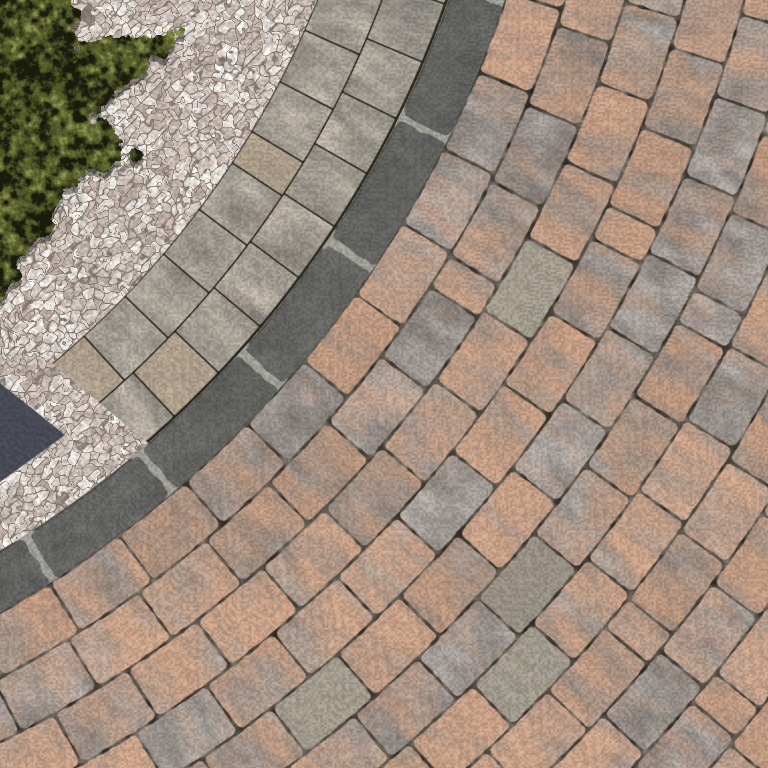
This texture is drawn by a three.js fragment shader. Its source:

```glsl
varying vec2 vUv;
const vec2 ARC_CENTER = vec2(-0.70, 1.449);

float hash(vec2 p) { return fract(sin(dot(p, vec2(127.1, 311.7))) * 43758.55); }
float noise(vec2 p) {
  vec2 i = floor(p), f = fract(p), e = vec2(1, 0);
  f = f * f * (3.0 - 2.0 * f);
  return mix(mix(hash(i), hash(i + e), f.x), mix(hash(i + e.yx), hash(i + e.xx), f.x), f.y);
}
float fbm(vec2 p) {
  float sum = 0.0, amp = 0.53;
  for (int i = 0; i < 4; i++) {
    sum += amp * noise(p);
    p = mat2(1.7, 1.2, -1.2, 1.7) * p + 7.3;
    amp *= 0.5;
  }
  return sum;
}
float fill(float d) { return 1.0 - smoothstep(-0.0013, 0.0013, d); }
float roundBox(vec2 p, vec2 halfSize, float radius) {
  vec2 q = abs(p) - halfSize + radius;
  return length(max(q, 0.0)) + min(max(q.x, q.y), 0.0) - radius;
}
// Capsule whose radius shrinks from ends.xy to ends.zw
float taper(vec2 p, vec4 ends, float ra, float rb) {
  vec2 ab = ends.zw - ends.xy, q = p - ends.xy;
  float t = clamp(dot(q, ab) / dot(ab, ab), 0.0, 1.0);
  return length(q - ab * t) - mix(ra, rb, t);
}
// Stones with one short stone before start: offset, half length, number
vec3 course(float along, float start, float len, float shortLen) {
  float d = along - start;
  if (d < 0.0 && d > -shortLen) return vec3(d + 0.5 * shortLen, 0.5 * shortLen, 99.0);
  if (d < 0.0) d += shortLen;
  float id = floor(d / len);
  return vec3(d - (id + 0.5) * len, 0.5 * len, id);
}
vec3 gravel(vec2 p) {
  vec2 q = p * 80.0 + noise(p * 130.0), stone = floor(q);
  float near = 9.0, next = 9.0;
  for (int k = 0; k < 9; k++) {
    vec2 c = floor(q) + vec2(mod(float(k), 3.0), floor(float(k) / 3.0)) - 1.0;
    float d = length(c + vec2(hash(c), hash(c + 31.7)) - q);
    if (d < near) { next = near; near = d; stone = c; }
    else next = min(next, d);
  }
  vec3 col = mix(vec3(0.72, 0.66, 0.62), vec3(0.91, 0.89, 0.87), hash(stone + 5.0));
  col *= 0.88 + 0.24 * noise(p * 260.0);
  return mix(vec3(0.51, 0.47, 0.44), col, smoothstep(0.0, 0.2, next - near));
}

// Soft membership of a brick centre in a run of grey bricks
float run(vec2 p, vec4 ends) { return smoothstep(0.012, -0.012, taper(p, ends, 0.038, 0.038)); }
float greyRuns(vec2 p) {
  float g = run(p, vec4(0.38, 0.473, 0.495, 0.473));
  g = max(g, run(p, vec4(0.495, 0.473, 0.557, 0.561)));
  g = max(g, run(p, vec4(0.59, 0.74, 0.68, 0.82)));
  g = max(g, run(p, vec4(0.645, 0.844, 0.703, 0.805)));
  g = max(g, run(p, vec4(0.853, 0.605, 0.955, 0.82)));
  g = max(g, run(p, vec4(0.957, 0.655, 0.963, 0.49)));
  g = max(g, run(p, vec4(0.58, 0.35, 0.732, 0.414)));
  g = max(g, run(p, vec4(0.527, 0.088, 0.605, 0.154)));
  g = max(g, run(p, vec4(0.84, 0.088, 0.92, 0.167)));
  return max(g, run(p, vec4(0.052, 0.1, 0.25, 0.05)));
}
float greenBricks(vec2 p) {
  float d = min(distance(p, vec2(0.695, 0.625)), distance(p, vec2(0.684, 0.241)));
  return step(min(d, min(distance(p, vec2(0.684, 0.134)), distance(p, vec2(0.417, 0.088)))), 0.03);
}
vec3 brickColor(vec2 id, vec2 q, vec2 center) {
  float streak = fbm(vec2(q.x * 36.0, q.y * 13.0) + id * 7.3);
  float warmth = 0.7 + 0.5 * (hash(id) - 0.5) + 1.9 * (streak - 0.5) - 0.6 * greyRuns(center);
  vec3 grey = mix(vec3(0.47, 0.44, 0.42), vec3(0.73, 0.70, 0.68), fbm(q * vec2(50, 25) + id * 3.1));
  vec3 clay = mix(vec3(0.69, 0.54, 0.44), vec3(0.77, 0.63, 0.54), streak);
  vec3 col = mix(grey, clay, clamp(warmth, 0.0, 1.0));
  col = mix(col, vec3(0.58, 0.57, 0.52), 0.85 * greenBricks(center));
  return col * (0.96 + 0.1 * hash(id + 4.0));
}
vec3 brickField(float angle, float r, vec2 p) {
  float row = floor((r - 1.4297) / 0.0747), mid = 1.4297 + (row + 0.5) * 0.0747, odd = mod(row, 2.0);
  float oddStart = row < 2.0 ? 0.578 : row < 4.0 ? 0.4765 : row < 6.0 ? 0.502 : 0.705;
  float start = mix(0.698 + 0.0063 * row, oddStart, odd);
  vec3 cell = course(angle * mid, start * mid, 0.1133, 0.049 * odd);
  vec2 q = vec2(cell.x, r - mid);
  float turn = angle - cell.x / mid;
  vec2 center = ARC_CENTER + mid * vec2(cos(turn), -sin(turn));
  float d = roundBox(q, vec2(cell.y, 0.03735) - 0.0017, 0.007) + 0.002 * (noise(p * 110.0) - 0.5);
  vec3 joint = mix(vec3(0.17, 0.15, 0.13), vec3(0.49, 0.46, 0.42), noise(p * 95.0));
  return mix(joint, brickColor(vec2(cell.z, row), q, center), fill(d));
}
vec3 curb(float angle, float r, vec2 p) {
  vec3 cell = course(angle * 1.396, 0.639, 0.19, 0.0);
  float d = roundBox(vec2(cell.x, r - 1.396), vec2(cell.y - 0.005, 0.0335), 0.006);
  vec3 stone = vec3(0.385, 0.385, 0.375) * (0.87 + 0.26 * fbm(p * 38.0));
  vec3 mortar = mix(vec3(0.32, 0.31, 0.28), vec3(0.62, 0.62, 0.59), smoothstep(0.018, 0.01, cell.y - abs(cell.x)));
  return mix(mortar, stone, fill(d + 0.004 * (noise(p * 75.0) - 0.5)));
}
vec3 greyPavers(float angle, float r) {
  float outer = step(1.279, r), mid = mix(1.2395, 1.318, outer);
  vec3 cell = course(angle * mid, mix(0.583, 0.7592, outer) * mid, mix(0.0768, 0.0787, outer), 0.0498 * (1.0 - outer));
  vec2 q = vec2(cell.x, r - mid);
  float streak = fbm(q * vec2(45, 18) + vec2(cell.z, outer) * 5.7);
  vec3 col = mix(vec3(0.46, 0.45, 0.43), vec3(0.81, 0.77, 0.71), streak);
  float beige = max(step(98.0, cell.z), step(abs(cell.z - 4.0 * (1.0 - outer)), 0.5));
  col = mix(col, vec3(0.69, 0.62, 0.53), beige * 0.7);
  return mix(vec3(0.17, 0.16, 0.13), col, fill(roundBox(q, vec2(cell.y, 0.0393) - 0.001, 0.002)));
}
float bushShape(vec2 p) {
  float d = taper(p, vec4(0.06, 0.87, 0.219, 0.954), 0.06, 0.006);
  d = min(d, taper(p, vec4(0.06, 0.82, 0.166, 0.797), 0.07, 0.007));
  d = min(d, taper(p, vec4(0.02, 0.77, -0.005, 0.62), 0.08, 0.01));
  d = min(d, taper(p, vec4(0.02, 0.86, 0.035, 1.01), 0.085, 0.06));
  return d + 0.05 * (fbm(p * 50.0) - 0.5);
}
vec3 foliage(vec2 p) {
  float light = 0.7 * fbm(p * 110.0) + 0.3 * fbm(p * 30.0);
  vec3 col = mix(vec3(0.10, 0.11, 0.05), vec3(0.33, 0.36, 0.16), smoothstep(0.36, 0.58, light));
  return mix(col, vec3(0.54, 0.57, 0.31), smoothstep(0.56, 0.76, light));
}

void main() {
  vec2 p = vUv, ray = p - ARC_CENTER, tip = p - vec2(0.0846, 0.4336);
  float r = length(ray), angle = atan(-ray.y, ray.x);
  // Gravel bed, bush shadow and slate plate
  vec3 col = gravel(p) * (1.0 - 0.4 * fill(bushShape(p + vec2(0, 0.008))));
  float plate = max(dot(tip, vec2(0.625, 0.781)), dot(tip, vec2(0.586, -0.81)));
  col = mix(col, vec3(0.28, 0.29, 0.33), fill(plate));
  // Paved bands
  float strip = max(max(1.2 - r, r - 1.36), (angle - 0.876 + 0.135 * (r - 1.2)) * r);
  col = mix(col, greyPavers(angle, r), fill(strip));
  col = mix(col, curb(angle, r, p), fill(1.36 - r));
  col = mix(col, brickField(angle, r, p), fill(1.4297 - r));
  // Mineral grain, then the bush on top
  col *= 0.88 + 0.24 * noise(p * 380.0);
  gl_FragColor = vec4(mix(col, foliage(p), fill(bushShape(p))), 1.0);
}
```
